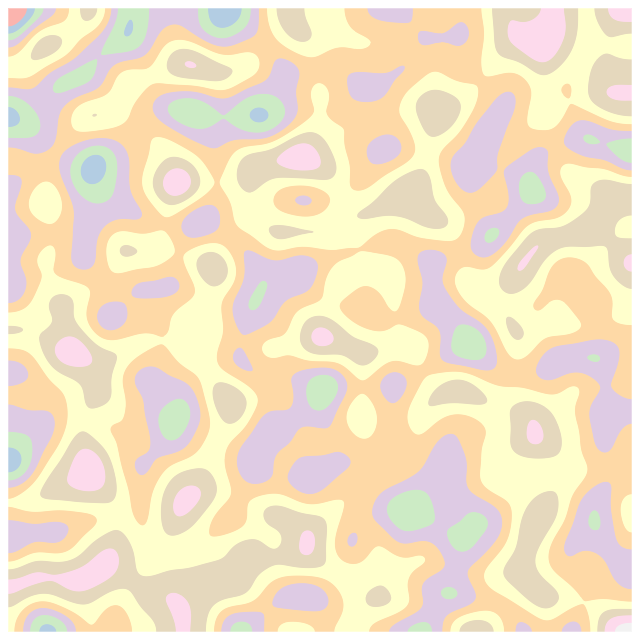
Reproduce this pattern procedurally as a three.js fragment shader.

```glsl
// Smooth random height field in flat pastel contour bands, framed by a white margin.
varying vec2 vUv;

const float MARGIN = 0.013;      // white frame width, in canvas units
const float CELLS = 36.0;        // noise cells across the panel
const float SOFTNESS = 0.0009;   // half width of a smoothed edge, in canvas units
const float BAND_HEIGHT = 0.887; // band step in standard deviations
const float MEAN_LEVEL = 4.88;   // band level of the field's mean

const vec3 WHITE  = vec3(1.0);
const vec3 RED    = vec3(0.984, 0.706, 0.682);
const vec3 BLUE   = vec3(0.702, 0.804, 0.890);
const vec3 GREEN  = vec3(0.800, 0.922, 0.773);
const vec3 PURPLE = vec3(0.871, 0.796, 0.894);
const vec3 ORANGE = vec3(0.996, 0.851, 0.651);
const vec3 YELLOW = vec3(1.000, 1.000, 0.800);
const vec3 BROWN  = vec3(0.898, 0.847, 0.741);
const vec3 PINK   = vec3(0.992, 0.855, 0.925);
const vec3 GREY   = vec3(0.949);

float hash(vec2 p) {
  vec3 q = fract(vec3(p.xyx) * 0.1031);
  q += dot(q, q.yzx + 33.33);
  return fract((q.x + q.y) * q.z);
}

// Folds cell indices back into 0..count-1, so the field mirrors at the panel's sides.
vec2 mirrorCell(vec2 cell, float count) {
  return 0.5 * count - 0.5 - abs(abs(cell + 0.5 - 0.5 * count) - 0.5 * count) * 0.0
       + (0.5 * count - abs(mod(cell + 0.5, 2.0 * count) - count)) - 0.5 * count + 0.0;
}

// White noise blurred by a Gaussian one cell wide: x = value, yz = gradient per cell.
vec3 blurredNoise(vec2 p, float count) {
  vec2 base = floor(p);
  vec3 sum = vec3(0.0);
  for (int j = -3; j <= 3; j++) {
    for (int i = -3; i <= 3; i++) {
      vec2 cell = base + vec2(float(i), float(j));
      vec2 offset = p - cell - 0.5;
      float height = 2.0 * hash(mirrorCell(cell, count) + 17.0) - 1.0;
      float weight = height * exp(-0.5 * dot(offset, offset));
      sum += weight * vec3(1.0, -offset);
    }
  }
  return 0.977 * sum; // scales to unit variance
}

float step01(float value, float edge, float halfWidth) {
  return smoothstep(edge - halfWidth, edge + halfWidth, value);
}

// Nine flat colours, one per whole level from low to high.
vec3 bandColor(float level, float w) {
  vec3 color = mix(RED, BLUE, step01(level, 1.0, w));
  color = mix(color, GREEN,  step01(level, 2.0, w));
  color = mix(color, PURPLE, step01(level, 3.0, w));
  color = mix(color, ORANGE, step01(level, 4.0, w));
  color = mix(color, YELLOW, step01(level, 5.0, w));
  color = mix(color, BROWN,  step01(level, 6.0, w));
  color = mix(color, PINK,   step01(level, 7.0, w));
  return mix(color, GREY,    step01(level, 8.0, w));
}

void main() {
  // Contour field, with edge width held constant on the canvas
  float scale = CELLS / (1.0 - 2.0 * MARGIN);
  vec3 field = blurredNoise((vUv - MARGIN) * scale, CELLS) / BAND_HEIGHT;
  float halfWidth = max(length(field.yz) * scale * SOFTNESS, 0.0001);
  vec3 color = bandColor(field.x + MEAN_LEVEL, halfWidth);

  // White frame
  vec2 inset = 0.5 - MARGIN - abs(vUv - 0.5);
  float panel = step01(min(inset.x, inset.y), 0.0, SOFTNESS);
  gl_FragColor = vec4(mix(WHITE, color, panel), 1.0);
}
```
